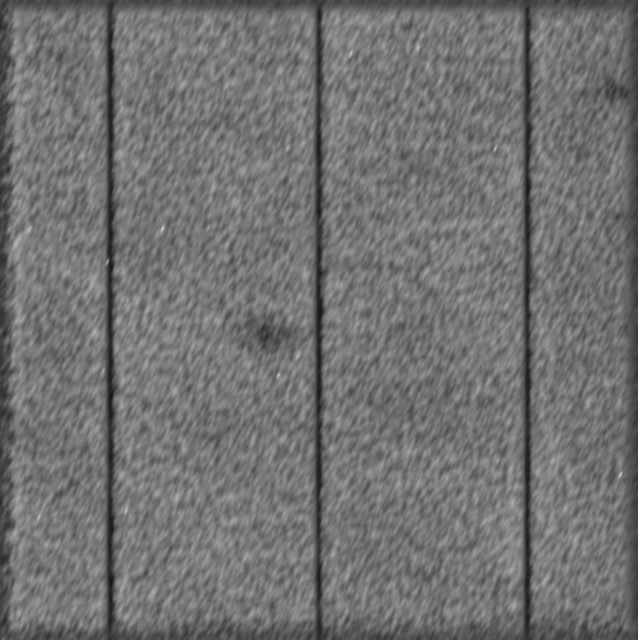
Reproduce this texture procedurally as a WebGL 1 fragment shader.

```glsl
precision highp float;
uniform vec2 u_resolution;

const float PANEL_TONE = 0.468;
const float SEAM_TONE = 0.13;
const float BORDER_TONE = 0.22;
const float FLECK_TONE = 0.86;
const float SEAM_SPACING = 0.327;
const float SLANT = 0.36;

vec2 hash2(vec2 p) {
  vec3 q = fract(vec3(p.xyx) * vec3(0.1031, 0.1030, 0.0973));
  q += dot(q, q.yzx + 33.33);
  return fract((q.xx + q.yz) * q.zy);
}

// Distance to the nearest jittered cell point
float cellular(vec2 p) {
  vec2 cell = floor(p);
  vec2 local = fract(p);
  float nearest = 4.0;
  for (int y = -1; y <= 1; y++) {
    for (int x = -1; x <= 1; x++) {
      vec2 offset = vec2(float(x), float(y));
      vec2 delta = offset + hash2(cell + offset + 17.0) - local;
      nearest = min(nearest, dot(delta, delta));
    }
  }
  return sqrt(nearest);
}

// Balanced light and dark streaks
float streaks(vec2 p) {
  return cellular(p) - cellular(p * 1.07 + vec2(41.3, 73.7));
}

float layeredSines(vec2 p) {
  float sum = 0.0;
  float amplitude = 0.5;
  for (int i = 0; i < 5; i++) {
    p = mat2(0.8, 0.6, -0.6, 0.8) * p * 1.7 + vec2(2.3, 5.1);
    sum += amplitude * sin(p.x + 1.4 * sin(p.y * 0.8)) * cos(p.y + sin(p.x * 0.7));
    amplitude *= 0.62;
  }
  return sum;
}

float bump(vec2 offset, vec2 radius) {
  vec2 q = offset / radius;
  return exp(-dot(q, q));
}

float falloff(float distance, float width) {
  return 1.0 - smoothstep(0.0, width, distance);
}

vec2 shear(vec2 p, float slant) {
  return vec2(p.x - slant * p.y, p.y);
}

float seamDistance(float x, float spacing) {
  return abs(fract((x - 0.5) / spacing + 0.5) - 0.5) * spacing;
}

// Faint scattered stains
float scatteredStains(vec2 p) {
  float sum = 0.0;
  for (int i = 0; i < 16; i++) {
    vec2 seed = vec2(float(i) * 3.7 + 5.0, 12.4);
    vec2 radius = mix(vec2(0.018), vec2(0.05, 0.04), hash2(seed + 9.0));
    sum += bump(p - hash2(seed), radius) * mix(0.3, 1.0, hash2(seed + 31.0).x);
  }
  return sum;
}

// Small bright slanted chips
float flecks(vec2 p, float slant) {
  float sum = 0.0;
  for (int i = 0; i < 16; i++) {
    vec2 seed = vec2(float(i) * 5.3 + 2.0, 47.0);
    vec2 size = vec2(0.0028, 0.0065) * mix(0.7, 1.0, hash2(seed + 13.0).x);
    sum += bump(shear(p - hash2(seed), slant), size) * mix(0.4, 1.0, hash2(seed + 21.0).y);
  }
  return min(sum, 1.0);
}

void main() {
  vec2 uv = gl_FragCoord.xy / u_resolution;
  vec2 slanted = shear(uv, SLANT);

  // Grain and broad mottling
  float grain = 0.15 * streaks(slanted * vec2(112.0, 54.0))
              + 0.10 * streaks(slanted * vec2(66.0, 38.0) + 19.0);
  float mottle = layeredSines(uv * 7.0);
  float tone = PANEL_TONE + 0.045 * mottle - 0.02 * smoothstep(0.86, 1.0, uv.x);

  // Stains, with ragged outlines
  vec2 ragged = uv + 0.012 * vec2(mottle, layeredSines(uv.yx * 23.0));
  float stain = 0.065 * scatteredStains(ragged);
  stain += 0.19 * bump(ragged - vec2(0.423, 0.476), vec2(0.042, 0.027));
  stain += 0.17 * bump(ragged - vec2(0.96, 0.862), vec2(0.036, 0.018));
  tone -= stain;

  // Seams with worn, slightly lighter shoulders
  float wobble = 0.0009 * layeredSines(vec2(floor(uv.x * 3.0), uv.y * 40.0));
  float seam = seamDistance(uv.x + wobble + 0.01 * grain, SEAM_SPACING);
  tone += 0.035 * bump(vec2(seam - 0.021, 0.0), vec2(0.016));
  tone += 0.05 * bump(vec2(uv.x - 0.03, 0.0), vec2(0.012));
  tone += grain;
  float wear = 0.85 + 0.18 * layeredSines(vec2(uv.x * 9.0, uv.y * 18.0));
  float groove = 0.92 * bump(vec2(seam, 0.0), vec2(0.0053))
               + 0.22 * bump(vec2(seam, 0.0), vec2(0.013));
  tone = mix(tone, SEAM_TONE + 0.3 * grain, clamp(groove * wear, 0.0, 1.0));

  // Dark uneven outer border
  vec2 edge = uv + 0.04 * grain;
  float border = max(0.9 * falloff(edge.x, 0.026), 0.85 * falloff(1.0 - edge.x, 0.026));
  border = max(border, 0.8 * falloff(1.0 - edge.y, 0.026));
  border = max(border, 0.65 * falloff(edge.y, 0.042));
  tone = mix(tone, BORDER_TONE + 0.5 * grain, border);

  tone = mix(tone, FLECK_TONE, flecks(uv, SLANT));
  gl_FragColor = vec4(vec3(clamp(tone, 0.0, 1.0)), 1.0);
}
```
